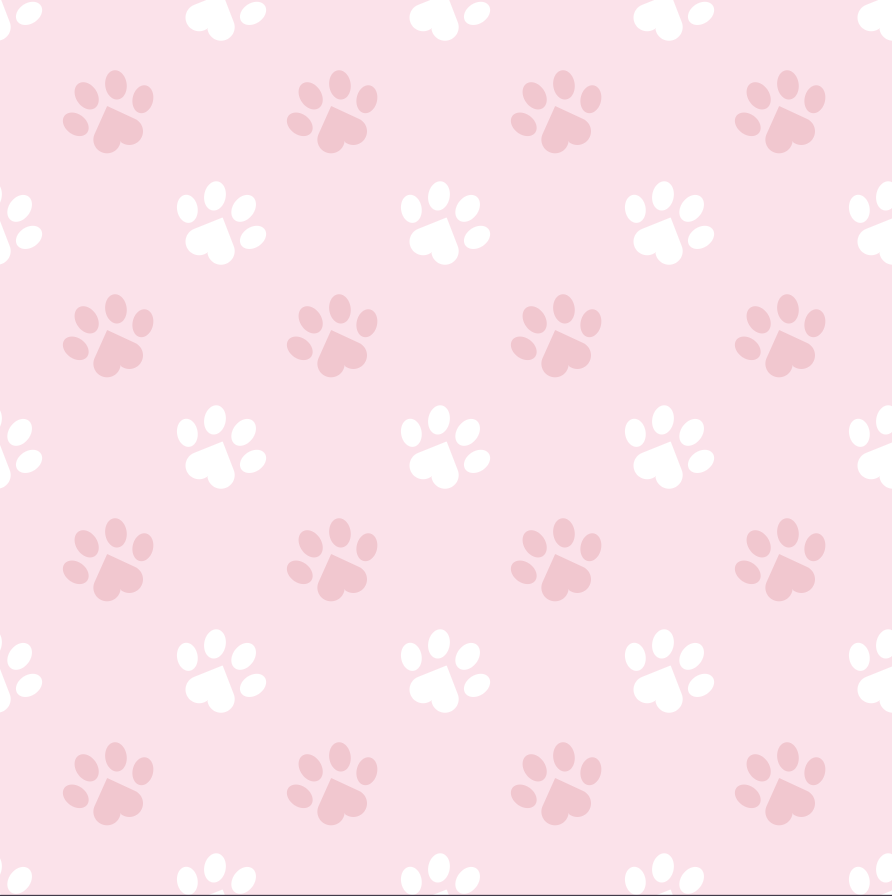
A Shadertoy shader for this pattern:

```glsl
// Two interleaved grids of paw prints, rose and white, on pale pink, closed
// by a thin dark rule along the bottom edge. Each paw mirrors itself about
// its axis: a tapered-capsule heart pad and four tilted elliptical toes.

const float TILES_DOWN = 4.0;     // repeats over the canvas height
const float TILE_SIZE  = 192.0;   // paw units along one tile
const float RULE_WIDTH = 1.0 / 768.0;   // share of the canvas height

const vec3 BACKGROUND = vec3(0.986, 0.888, 0.918);
const vec3 ROSE       = vec3(0.945, 0.779, 0.813);
const vec3 WHITE      = vec3(1.0);
const vec3 RULE       = vec3(0.26, 0.23, 0.29);

// Paw anchors in tiles, and tilts in degrees, counterclockwise
const vec2  ROSE_ANCHOR  = vec2(0.488, 0.501);
const vec2  WHITE_ANCHOR = vec2(0.983, 0.004);
const float ROSE_TILT    = 20.5;
const float WHITE_TILT   = -23.5;

// Right half of the paw, in paw units
const vec2  PAD_TIP      = vec2(0.0, 4.3);
const vec2  PAD_LOBE     = vec2(10.2, -21.7);
const float TIP_RADIUS   = 0.7;
const float LOBE_RADIUS  = 11.7;
const vec2  INNER_TOE    = vec2(13.4, 19.6);
const vec2  INNER_RADII  = vec2(9.2, 12.6);
const float INNER_SPLAY  = -13.0;
const vec2  OUTER_TOE    = vec2(30.7, 0.0);
const vec2  OUTER_RADII  = vec2(8.8, 12.1);
const float OUTER_SPLAY  = -33.0;

// Expresses p in a frame turned counterclockwise by the given degrees
vec2 intoFrame(vec2 p, float degrees) {
    float a = radians(degrees);
    return vec2(cos(a) * p.x + sin(a) * p.y, cos(a) * p.y - sin(a) * p.x);
}

// Approximate distance to an ellipse, finite at its centre
float ellipseDistance(vec2 p, vec2 radii) {
    float k0 = length(p / radii);
    float k1 = length(p / (radii * radii));
    return (k0 - 1.0) * (k0 + 1e-4) / (k1 + 1e-5);
}

// Distance to the hull of two circles, at the origin and at b
float taperedCapsule(vec2 p, vec2 b, float ra, float rb) {
    float h = dot(b, b);
    vec2 q = vec2(abs(dot(p, vec2(b.y, -b.x))), dot(p, b)) / h;
    float dr = ra - rb;
    vec2 c = vec2(sqrt(h - dr * dr), dr);
    float k = c.x * q.y - c.y * q.x;
    if (k < 0.0) return sqrt(h * dot(q, q)) - ra;
    if (k > c.x) return sqrt(h * (dot(q, q) + 1.0 - 2.0 * q.y)) - rb;
    return dot(c, q) - ra;
}

float pawDistance(vec2 p) {
    p.x = abs(p.x);
    float pad = taperedCapsule(p - PAD_TIP, PAD_LOBE - PAD_TIP, TIP_RADIUS, LOBE_RADIUS);
    float inner = ellipseDistance(intoFrame(p - INNER_TOE, INNER_SPLAY), INNER_RADII);
    float outer = ellipseDistance(intoFrame(p - OUTER_TOE, OUTER_SPLAY), OUTER_RADII);
    return min(pad, min(inner, outer));
}

// Coverage of a paw repeated once per tile
float pawGrid(vec2 tilePos, vec2 anchor, float tilt, float pixel) {
    vec2 p = (fract(tilePos - anchor + 0.5) - 0.5) * TILE_SIZE;
    float d = pawDistance(intoFrame(p, tilt));
    return clamp(0.5 - d / pixel, 0.0, 1.0);
}

void mainImage(out vec4 fragColor, in vec2 fragCoord) {
    vec2 tilePos = fragCoord / iResolution.y * TILES_DOWN;
    float pixel = TILE_SIZE * TILES_DOWN / iResolution.y;

    vec3 color = BACKGROUND;
    color = mix(color, ROSE, pawGrid(tilePos, ROSE_ANCHOR, ROSE_TILT, pixel));
    color = mix(color, WHITE, pawGrid(tilePos, WHITE_ANCHOR, WHITE_TILT, pixel));

    // Rule along the bottom edge, covering its share of each pixel
    float rule = clamp(RULE_WIDTH * iResolution.y - fragCoord.y + 0.5, 0.0, 1.0);
    color = mix(color, RULE, rule);
    fragColor = vec4(color, 1.0);
}
```
